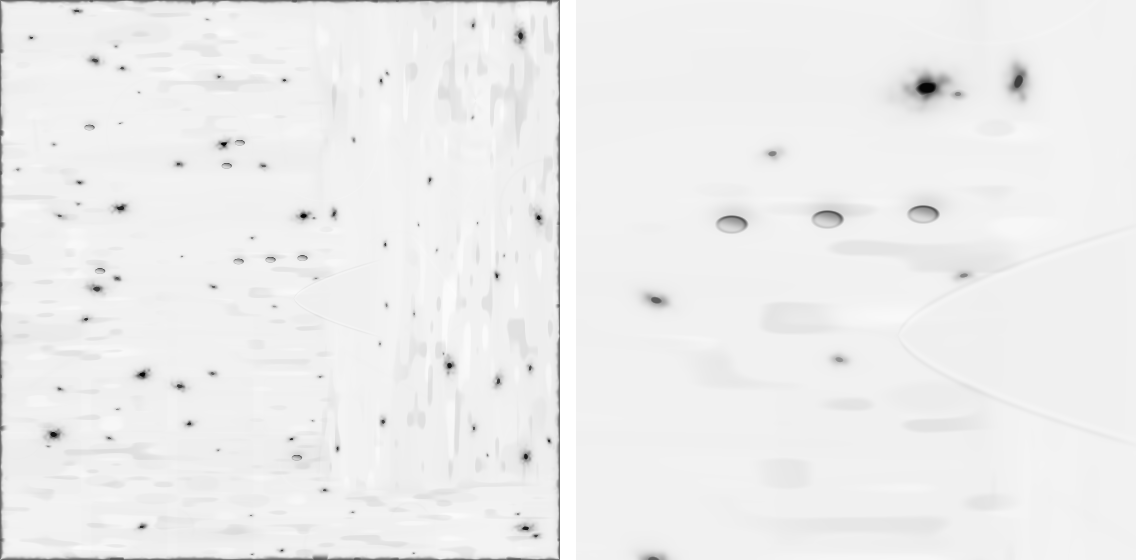
Left, the full canvas; right, a detail of the centre.
Write a Shadertoy shader that draws this texture map.

```glsl
// Pale planed wood map: faint crossing grain, small dark knots, hollow dimples and a worn rim.
#define BASE_TONE 0.942
#define GRAIN_DEPTH 0.022
#define STEP_DEPTH 0.009
#define SMUDGE_DEPTH 0.050
#define BIG_KNOT 0.0082
#define SMALL_KNOT 0.0042
#define DIMPLE_SIZE vec2(0.0098, 0.0056)
#define RIM_WIDTH 0.0031
#define RIM_DEPTH 0.52

float hash(vec2 p) {
    vec3 q = fract(vec3(p.xyx) * 0.1031);
    q += dot(q, q.yzx + 33.33);
    return fract((q.x + q.y) * q.z);
}

vec2 hash2(vec2 p) { return vec2(hash(p + 17.3), hash(p + 71.9)); }

float noise(vec2 p) {
    vec2 i = floor(p), f = fract(p);
    f = f * f * (3.0 - 2.0 * f);
    return mix(mix(hash(i), hash(i + vec2(1, 0)), f.x),
               mix(hash(i + vec2(0, 1)), hash(i + vec2(1, 1)), f.x), f.y);
}

float line(float d, float width) { return exp(-d * d / (width * width)); }

// 1 where the grain stands upright (right side), 0 where it lies flat
float upright(vec2 p) {
    float wobble = 0.07 * (noise(p * vec2(5.0, 9.0)) - 0.5);
    return smoothstep(0.57, 0.61, p.x + wobble) * smoothstep(0.13, 0.17, p.y + wobble);
}

// Streaks, crisp steps and short smudges; q.x runs along the grain
float grain(vec2 q, float busy) {
    q.y += 0.012 * noise(q * vec2(4.0, 3.0));
    float streak = 0.5 * noise(q * vec2(2.0, 26.0)) + 0.3 * noise(q * vec2(7.0, 85.0))
                 + 0.2 * noise(q * vec2(3.0, 8.0)) - 0.5;
    float ledge = smoothstep(0.46, 0.54, noise(q * vec2(1.6, 15.0) + 2.0)) - 0.5;
    float patchy = smoothstep(0.3, 0.65, noise(q * 6.0 + 4.0) + 0.2 * busy);
    float dark = smoothstep(0.70, 0.88, noise(q * vec2(24.0, 85.0) + 9.0));
    float wide = smoothstep(0.72, 0.84, noise(q * vec2(11.0, 34.0) + 61.0));
    float light = smoothstep(0.74, 0.92, noise(q * vec2(15.0, 70.0) + 37.0));
    return GRAIN_DEPTH * streak + STEP_DEPTH * ledge
         + SMUDGE_DEPTH * patchy * (0.5 * light - dark - 0.4 * wide);
}

// Scattered knots: small dark core in a wide ragged halo, stretched along the grain
float knots(vec2 p, float cells, float chance, float size, float depth) {
    float ink = 0.0;
    vec2 warp = vec2(noise(p * 150.0), noise(p * 150.0 + 40.0)) - 0.5;
    float mottle = 0.45 + 1.1 * noise(p * 210.0 + 7.0);
    for (int k = 0; k < 9; k++) {
        vec2 id = floor(p * cells) + vec2(k % 3 - 1, k / 3 - 1);
        if (hash(id + cells) > chance) continue;
        vec2 rnd = hash2(id + 3.0 * cells);
        vec2 center = (id + 0.15 + 0.7 * rnd) / cells;
        float tilt = 0.7 * (rnd.x - 0.5) + 1.57 * step(0.5, upright(center));
        mat2 turn = mat2(cos(tilt), -sin(tilt), sin(tilt), cos(tilt));
        vec2 radius = size * mix(0.7, 1.1, rnd.y) * vec2(1.15, 0.7);
        vec2 q = turn * (p - center) / radius;
        float core = 1.0 - smoothstep(0.5, 1.2, length(q + 0.5 * warp));
        float d2 = dot(q + warp, q + warp);
        float halo = 0.55 * mottle * exp(-0.4 * d2) + 0.07 * exp(-0.1 * d2);
        ink = max(ink, max(core, min(halo, 0.9)) * depth * mix(0.7, 1.0, rnd.x));
    }
    return ink;
}

// Shallow oval pit: thin dark upper lip, pale floor, faint shadow above
float dimple(vec2 p, vec2 center, vec2 radius) {
    vec2 q = (p - center) / radius;
    float d = length(q);
    float inside = 1.0 - smoothstep(0.8, 1.1, d);
    float slope = smoothstep(-0.6, 0.9, q.y + 0.4 * q.x);
    float rim = mix(0.12, 0.35, slope) * smoothstep(0.6, 0.95, d);
    vec2 s = q - vec2(0.2, 1.0);
    return max(inside * (mix(0.1, 0.42, slope) + rim), 0.10 * exp(-0.6 * dot(s, s)));
}

float segment(vec2 p, vec2 a, vec2 ab) {
    return length(p - a - ab * clamp(dot(p - a, ab) / dot(ab, ab), 0.0, 1.0));
}

void mainImage(out vec4 fragColor, in vec2 fragCoord) {
    vec2 p = fragCoord / iResolution.xy;
    float up = upright(p);
    float low = 1.0 - smoothstep(0.12, 0.2, p.y);
    float tone = BASE_TONE + mix(grain(p, low), 1.25 * grain(p.yx + 5.0, 1.0), up);

    // Faint rounded panels in the lower left
    vec2 grid = p * vec2(6.5, 9.0);
    vec2 box = abs(fract(grid) - 0.5) - 0.38;
    float panel = 1.0 - smoothstep(0.05, 0.075, length(max(box, 0.0)));
    tone -= 0.016 * panel * (hash(floor(grid)) - 0.4) * step(grid.y, 4.0) * (1.0 - up);

    // Broken growth rings in the upper right
    vec2 ringPos = p - vec2(0.85, 0.82);
    float r = length(ringPos * vec2(1.15, 0.9));
    float rings = noise(vec2(r * 70.0, 2.5 * ringPos.x / max(r, 0.001))) - 0.5;
    tone += 0.03 * rings * (1.0 - smoothstep(0.08, 0.14, r));

    // Smooth pointed panel with a thin curved outline
    float along = clamp((p.x - 0.525) / 0.155, 0.0, 1.0);
    float wedge = abs(p.y - 0.467) - 0.069 * pow(along, 0.62);
    float span = smoothstep(0.522, 0.53, p.x) * (1.0 - smoothstep(0.64, 0.69, p.x));
    tone = mix(tone, BASE_TONE - 0.004, 0.85 * span * (1.0 - smoothstep(-0.004, 0.0, wedge)));
    tone += span * (0.015 * line(wedge + 0.003, 0.002) - 0.035 * line(wedge, 0.0016));

    // Faint slanted scratches and open arcs
    for (int i = 0; i < 14; i++) {
        vec2 a = hash2(vec2(i, 5)), dir = hash2(vec2(i, 8)) - 0.5;
        float width = mix(0.0012, 0.006, hash(vec2(i, 2)));
        float strength = 0.026 * (hash(vec2(i, 11)) - 0.5);
        tone += strength * line(segment(p, a, dir * vec2(0.3, 0.22)), width);
        vec2 b = p - a.yx;
        float arc = smoothstep(0.2, 0.7, dot(normalize(b + 0.0001), normalize(dir)));
        tone += strength * arc * line(length(b) - 0.03 - 0.09 * a.x, 0.5 * width);
    }

    // Knots in three sizes
    float ink = knots(p, 7.0, 0.22, BIG_KNOT, 1.0);
    ink = max(ink, knots(p, 11.0, 0.26, SMALL_KNOT, 0.85));
    ink = max(ink, knots(p, 17.0, 0.14, 0.65 * SMALL_KNOT, 0.5));

    // A row of dimples, then a few loose ones
    for (int i = 0; i < 3; i++)
        ink = max(ink, dimple(p, vec2(0.426, 0.533) + float(i) * vec2(0.057, 0.003), DIMPLE_SIZE));
    for (int i = 0; i < 5; i++) {
        vec2 c = 0.06 + 0.88 * hash2(vec2(i, 29));
        ink = max(ink, dimple(p, c, upright(c) > 0.5 ? DIMPLE_SIZE.yx : DIMPLE_SIZE));
    }

    // Worn dark rim with occasional blots
    vec2 border = min(p, 1.0 - p);
    float edge = min(border.x, border.y);
    float width = RIM_WIDTH * (0.3 + 1.1 * noise(p * 60.0) + 0.5 * noise(p * 150.0));
    float rim = RIM_DEPTH * line(edge, width) + 0.06 * line(edge, 0.009);
    float blot = 0.65 * smoothstep(0.76, 0.95, noise(p * 55.0 + 13.0)) * line(edge, 0.008);
    ink = max(ink, max(rim, blot));

    fragColor = vec4(vec3(clamp(tone * (1.0 - ink), 0.0, 1.0)), 1.0);
}
```
